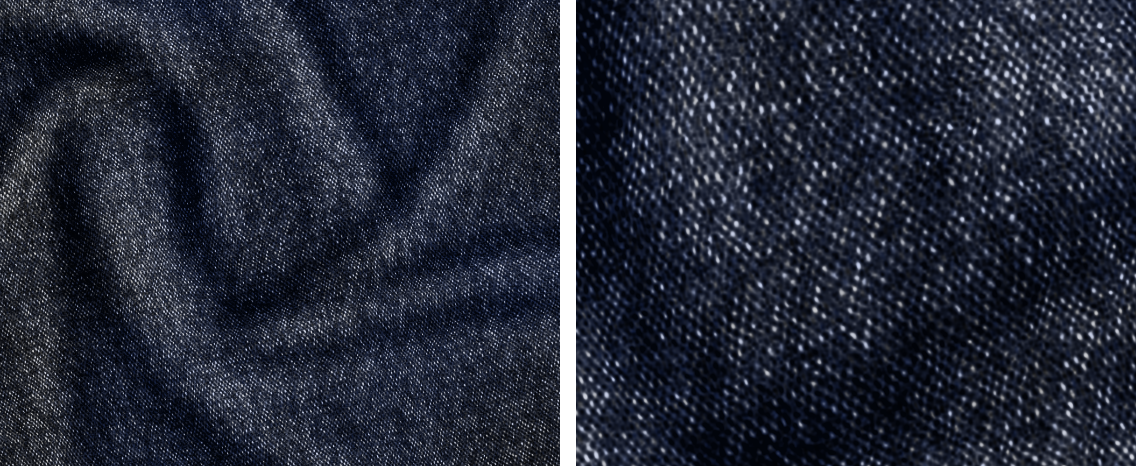
Left: the whole. Right: its middle third, enlarged.
This texture is drawn by a WebGL 2 fragment shader. Its source:

```glsl
#version 300 es
precision highp float;

uniform vec2 u_resolution;
out vec4 fragColor;

const float TAU = 6.2831853;
const float TWILL_ROWS = 142.0;      // diagonal ribs per canvas height
const float STITCHES = 132.0;        // stitches along a rib per canvas height
const float TWILL_ANGLE = 0.74;      // ribs fall to the right
const float ROW_SHEAR = 0.5;
const float BASE_LIGHT = 0.146;
const float BLACK_LEVEL = 0.04;
const float FOLD_CONTRAST = 0.58;
const float WEAVE_CONTRAST = 0.8;
const float STITCH_VARIATION = 1.15;
const float GRAIN = 1.1;
const float GRAIN_SCALE = 400.0;
const float KNEE = 0.42;             // start of highlight compression
const float HEADROOM = 0.4;
const vec3 INDIGO = vec3(-0.002, 0.02, 0.082);
const int FOLD_SEGMENTS = 20;

float hash(vec2 p) {
  return fract(sin(dot(p, vec2(127.1, 311.7))) * 43758.5453);
}

float noise(vec2 p) {
  vec2 cell = floor(p);
  vec2 f = fract(p);
  f = f * f * (3.0 - 2.0 * f);
  return mix(mix(hash(cell), hash(cell + vec2(1, 0)), f.x),
             mix(hash(cell + vec2(0, 1)), hash(cell + vec2(1, 1)), f.x), f.y);
}

float fbm(vec2 p) {
  float sum = 0.0;
  float amplitude = 0.5;
  for (int i = 0; i < 4; i++) {
    sum += amplitude * noise(p);
    p = p * 2.03 + 17.3;
    amplitude *= 0.5;
  }
  return sum;
}

vec2 bezier(vec2 a, vec2 b, vec2 c, float t) {
  return mix(mix(a, b, t), mix(b, c, t), t);
}

// Lit crest along a curve, with a shadow on the left of its direction
float fold(vec2 p, vec2 a, vec2 b, vec2 c, float width) {
  float nearest = 1e3;
  float side = 1.0;
  float along = 0.0;
  vec2 start = a;
  for (int i = 1; i <= FOLD_SEGMENTS; i++) {
    vec2 end = bezier(a, b, c, float(i) / float(FOLD_SEGMENTS));
    vec2 edge = end - start;
    vec2 rel = p - start;
    float h = clamp(dot(rel, edge) / dot(edge, edge), 0.0, 1.0);
    float d = length(rel - edge * h);
    if (d < nearest) {
      nearest = d;
      side = edge.x * rel.y - edge.y * rel.x < 0.0 ? -1.0 : 1.0;
      along = (float(i - 1) + h) / float(FOLD_SEGMENTS);
    }
    start = end;
  }
  float d = side * nearest / width;
  float shadowOffset = (d - 1.3) / 0.85;
  float taper = smoothstep(0.0, 0.22, along) * (1.0 - smoothstep(0.78, 1.0, along));
  return taper * (0.8 * exp(-d * d) - 1.15 * exp(-shadowOffset * shadowOffset));
}

// Large drapes of the cloth
float drape(vec2 p) {
  p += 0.035 * (vec2(fbm(p * 4.0), fbm(p * 4.0 + 31.0)) - 0.47);
  float s = 1.2 * fold(p, vec2(0.46, 0.35), vec2(0.62, 1.12), vec2(-0.25, 0.95), 0.055);
  s += fold(p, vec2(0.98, -0.12), vec2(0.17, 0.12), vec2(0.2, 0.85), 0.06);
  s += 1.2 * fold(p, vec2(-0.03, 0.3), vec2(-0.02, 0.86), vec2(0.36, 0.85), 0.045);
  s += fold(p, vec2(0.48, 1.2), vec2(0.7, 0.78), vec2(0.87, 0.44), 0.04);
  s -= 0.45 * fold(p, vec2(0.38, 1.08), vec2(0.6, 0.8), vec2(0.68, 0.46), 0.055);
  s += fold(p, vec2(0.36, 0.21), vec2(1.06, 0.4), vec2(1.16, 1.2), 0.05);
  s += 0.8 * fold(p, vec2(0.4, 0.2), vec2(0.9, 0.38), vec2(1.45, 0.5), 0.045);
  s += 0.7 * fold(p, vec2(0.35, 0.15), vec2(0.8, 0.19), vec2(1.45, 0.36), 0.045);
  s += 0.9 * fold(p, vec2(0.33, 0.9), vec2(0.24, 0.5), vec2(0.52, 0.22), 0.065);
  s += 0.8 * fold(p, vec2(0.09, 0.85), vec2(0.05, 0.4), vec2(0.15, -0.15), 0.055);
  return s + 0.9 * (fbm(p * 3.0 + 5.0) - 0.47);
}

void main() {
  vec2 p = gl_FragCoord.xy / u_resolution.y;
  float relief = drape(p);

  // Twill coordinates, bent by the drapes
  vec2 q = p + 0.008 * relief * vec2(0.5, -1.0);
  q += 0.04 * (vec2(noise(p * 4.0), noise(p * 4.0 + 9.0)) - 0.5);
  vec2 rib = vec2(cos(TWILL_ANGLE), -sin(TWILL_ANGLE));
  vec2 thread = vec2(dot(q, rib) * STITCHES, dot(q, vec2(-rib.y, rib.x)) * TWILL_ROWS);
  thread.x += ROW_SHEAR * thread.y;
  thread += vec2(0.7, 0.45) * (vec2(noise(thread * 0.35), noise(thread * 0.35 + 40.0)) - 0.5);

  // Stitches of uneven brightness, faded when too fine to resolve
  vec2 wave = -cos(TAU * thread);
  vec2 bump = 0.5 + 0.5 * wave;
  float stitchRandom = hash(floor(thread));
  float detail = 1.0 - smoothstep(0.45, 0.7, TWILL_ROWS / u_resolution.y);
  float weave = WEAVE_CONTRAST * dot(wave, vec2(0.4, 0.6));
  weave += STITCH_VARIATION * (2.0 * stitchRandom - 1.0) * bump.x * bump.y;
  float grain = GRAIN * (noise(p * GRAIN_SCALE) - 0.5) + 0.6 * (noise(thread * 0.45 + 70.0) - 0.5);

  // Exponential tone with soft highlights
  float tone = BASE_LIGHT * exp(FOLD_CONTRAST * relief + detail * (weave + grain));
  tone = max(tone - BLACK_LEVEL, 0.006);
  tone = tone < KNEE ? tone : KNEE + HEADROOM * (1.0 - exp((KNEE - tone) / HEADROOM));

  // Indigo dye with some cream threads
  float dye = 1.0 + 2.2 * (fbm(p * 2.5 + 50.0) - 0.47) - 0.15 * relief;
  dye += 1.6 * (hash(floor(thread) + 13.0) - 0.5) * bump.x * bump.y;
  dye = clamp(dye, 0.1, 2.0) * smoothstep(-0.05, 0.09, tone);
  fragColor = vec4(clamp(tone + INDIGO * dye, 0.0, 1.0), 1.0);
}
```
